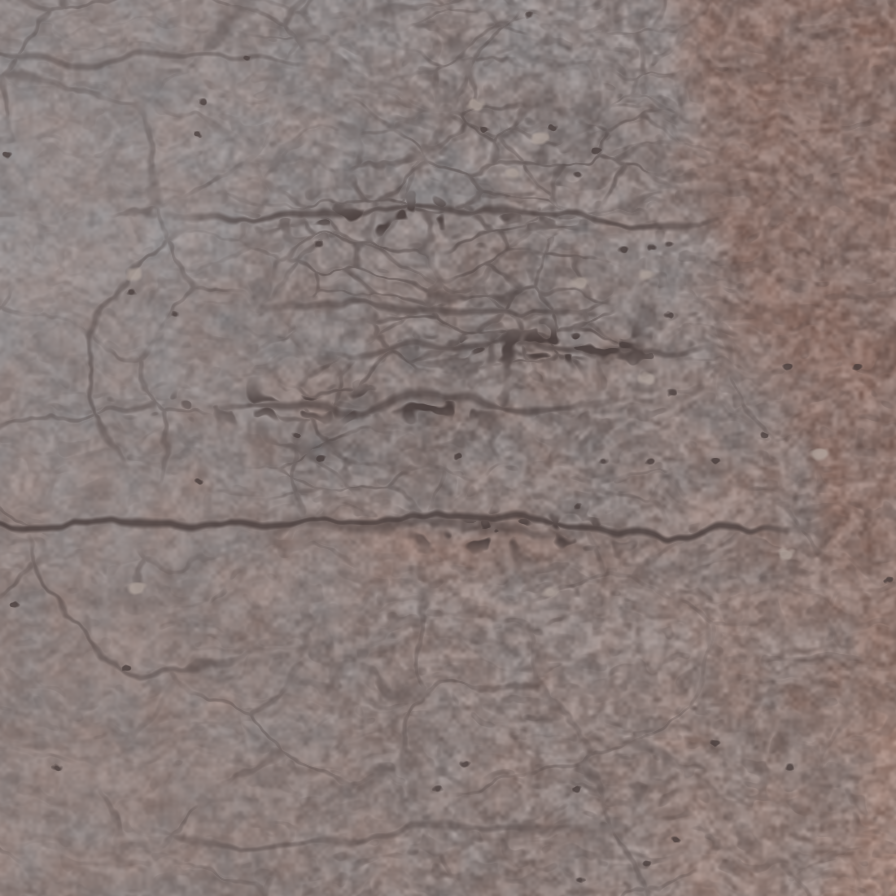
Reproduce this texture procedurally as a WebGL 2 fragment shader.

```glsl
#version 300 es
precision highp float;

uniform vec2 u_resolution;
out vec4 fragColor;

const vec3 COOL_GREY = vec3(0.580, 0.545, 0.542);
const vec3 WARM_GREY = vec3(0.555, 0.502, 0.490);
const vec3 DUST_DARK = vec3(0.548, 0.455, 0.428);
const vec3 DUST_LIGHT = vec3(0.605, 0.505, 0.470);
const vec3 CRACK_COLOR = vec3(0.270, 0.225, 0.220);
const vec3 PEBBLE_COLOR = vec3(0.700, 0.650, 0.620);
const float GRAIN = 0.125;
const float FINE_GRAIN = 0.075;
const float STREAKS = 0.075;
const float WANDER = 0.055;
const vec2 FINE_CELLS = vec2(15.0, 27.0);
const vec2 WIDE_CELLS = vec2(6.0, 8.0);

vec2 hash2(vec2 p) {
  vec3 q = fract(p.xyx * vec3(0.1031, 0.1030, 0.0973));
  q += dot(q, q.yzx + 33.33);
  return fract((q.xx + q.yz) * q.zy);
}

float noise(vec2 p) {
  vec2 i = floor(p), f = fract(p);
  f = f * f * (3.0 - 2.0 * f);
  float low = mix(hash2(i).x, hash2(i + vec2(1, 0)).x, f.x);
  float high = mix(hash2(i + vec2(0, 1)).x, hash2(i + vec2(1, 1)).x, f.x);
  return mix(low, high, f.y);
}

float fbm(vec2 p) {
  float sum = 0.0, amp = 0.5;
  for (int i = 0; i < 4; i++) {
    sum += amp * noise(p);
    p = p * 2.1 + 17.3;
    amp *= 0.5;
  }
  return sum / 0.9375;
}

// Gap between the two nearest cell centres: zero along cell borders
float cellEdge(vec2 p) {
  vec2 cell = floor(p);
  float nearest = 9.0, second = 9.0;
  for (int y = -1; y <= 1; y++)
    for (int x = -1; x <= 1; x++) {
      vec2 c = cell + vec2(x, y);
      float d = length(c + hash2(c) - p);
      second = min(second, max(nearest, d));
      nearest = min(nearest, d);
    }
  return second - nearest;
}

float bell(float x, float center, float width) {
  float d = (x - center) / width;
  return exp(-d * d);
}

float stroke(float d, float width) {
  return 1.0 - smoothstep(0.15 * width, width + 0.0015, abs(d));
}

// Wandering, nearly level crack between span.x and span.y
float crack(vec2 p, float height, vec2 span, float width) {
  float path = height + WANDER * (fbm(vec2(p.x * 8.0, height * 91.0)) - 0.5);
  float w = width * (0.4 + 1.2 * noise(vec2(p.x * 32.0, height * 57.0)));
  float fade = smoothstep(span.x, span.x + 0.13, p.x)
             * (1.0 - smoothstep(span.y - 0.13, span.y, p.x));
  return fade * stroke(p.y - path, w);
}

float arcCrack(vec2 p, vec2 center, float radius, vec2 facing) {
  vec2 d = p - center;
  float fade = smoothstep(0.45, 0.8, dot(d, facing) / (length(d) + 0.001));
  return fade * stroke(length(d) - radius, 0.004);
}

// Sparse irregular spots; rarity is the share of empty cells
float spots(vec2 p, float scale, float rarity, float size) {
  vec2 g = p * scale, cell = floor(g);
  vec2 h = hash2(cell + 71.0);
  vec2 d = fract(g) - mix(vec2(0.3), vec2(0.7), hash2(cell + 13.0));
  float r = length(d * vec2(0.8, 1.15)) + 0.12 * (noise(g * 6.0) - 0.5);
  return step(rarity, h.x) * (1.0 - smoothstep(size * 0.4, size, r));
}

void main() {
  vec2 p = gl_FragCoord.xy / u_resolution;
  vec2 warp = vec2(fbm(p * 14.0), fbm(p * 14.0 + 41.0)) - 0.5;
  vec2 q = p + 0.045 * warp;
  float worn = smoothstep(0.2, 0.4, q.x) * (1.0 - smoothstep(0.68, 0.86, q.x))
             * smoothstep(0.38, 0.5, p.y) * (1.0 - 0.5 * smoothstep(0.8, 1.0, p.y));

  // Pavement and the dust along its right side
  float cool = smoothstep(0.25, 0.95, p.y + 0.35 * (0.5 - p.x) + 0.3 * warp.x);
  vec3 color = mix(WARM_GREY, COOL_GREY, cool);
  float border = mix(0.94, 0.77, smoothstep(0.33, 0.8, p.y)) + 0.08 * warp.y;
  float dust = smoothstep(border - 0.05, border + 0.05, p.x);
  dust = max(dust, 0.4 * smoothstep(0.6, 0.9, q.x) * (1.0 - smoothstep(0.35, 0.6, p.y)));
  dust = max(dust, 0.75 * bell(q.y, 0.39, 0.022) * bell(q.x, 0.48, 0.14));
  dust = max(dust, 0.5 * bell(q.y, 0.175, 0.015) * bell(q.x, 0.76, 0.1));
  color = mix(color, mix(DUST_LIGHT, DUST_DARK, smoothstep(0.05, 0.6, p.y)), dust);

  // Tone, streaks, tint and grain
  float rough = mix(0.65, 1.1, smoothstep(0.1, 0.6, p.x));
  color -= 0.032 * worn;
  color += STREAKS * (fbm(p * vec2(7.0, 24.0)) - 0.5);
  color += vec3(0.025, -0.003, -0.015) * (fbm(p * 28.0 + 9.0) - 0.5) * 2.0;
  color += rough * GRAIN * (noise(q * vec2(95.0, 130.0)) - 0.5);
  color += rough * FINE_GRAIN * (noise(p * 205.0 + 5.0) - 0.5);

  // Branching hairlines
  float broken = smoothstep(0.35, 0.65, fbm(p * 11.0 + 23.0));
  float fine = 1.0 - smoothstep(0.02, 0.15, cellEdge(q * FINE_CELLS));
  float wide = 1.0 - smoothstep(0.01, 0.055, cellEdge(q * WIDE_CELLS + 3.0));
  float lines = fine * broken * (0.07 + 0.36 * worn);
  lines = max(lines, wide * broken * 0.3 * (1.0 - dust));
  lines = max(lines, 0.4 * arcCrack(q, vec2(0.27, 0.58), 0.175, vec2(-0.95, 0.3)));
  lines = max(lines, 0.4 * arcCrack(q, vec2(0.2, 0.42), 0.17, vec2(-0.5, -0.87)));

  // Long cracks
  lines = max(lines, 0.75 * crack(p, 0.412, vec2(-0.2, 0.94), 0.0055));
  lines = max(lines, 0.45 * crack(p, 0.406, vec2(0.25, 0.7), 0.011));
  lines = max(lines, 0.60 * crack(p, 0.757, vec2(0.15, 0.85), 0.0055));
  lines = max(lines, 0.50 * crack(p, 0.655, vec2(0.25, 0.72), 0.005));
  lines = max(lines, 0.50 * crack(p, 0.610, vec2(0.32, 0.85), 0.005));
  lines = max(lines, 0.55 * crack(p, 0.548, vec2(0.18, 0.72), 0.006));
  lines = max(lines, 0.35 * crack(p, 0.935, vec2(-0.2, 0.4), 0.004));
  lines = max(lines, 0.35 * crack(p, 0.070, vec2(0.12, 0.72), 0.005));

  // Crumbled flecks beside the cracks, loose pits and pale pebbles
  float crumble = bell(p.y, 0.755, 0.02) * bell(p.x, 0.46, 0.13)
                + bell(p.y, 0.612, 0.02) * bell(p.x, 0.63, 0.13)
                + bell(p.y, 0.548, 0.015) * bell(p.x, 0.4, 0.2)
                + bell(p.y, 0.405, 0.018) * bell(p.x, 0.58, 0.12);
  float flecks = smoothstep(0.58, 0.85, noise(q * vec2(65.0, 105.0) + 31.0));
  lines = max(lines, flecks * min(0.9 * crumble + 0.16 * rough, 0.85));
  lines = max(lines, 0.75 * spots(p, 38.0, 0.972, 0.2));
  color = mix(color, CRACK_COLOR, lines);
  color = mix(color, PEBBLE_COLOR, 0.7 * spots(p + 0.37, 26.0, 0.984, 0.25));

  fragColor = vec4(clamp(color, 0.0, 1.0), 1.0);
}
```
